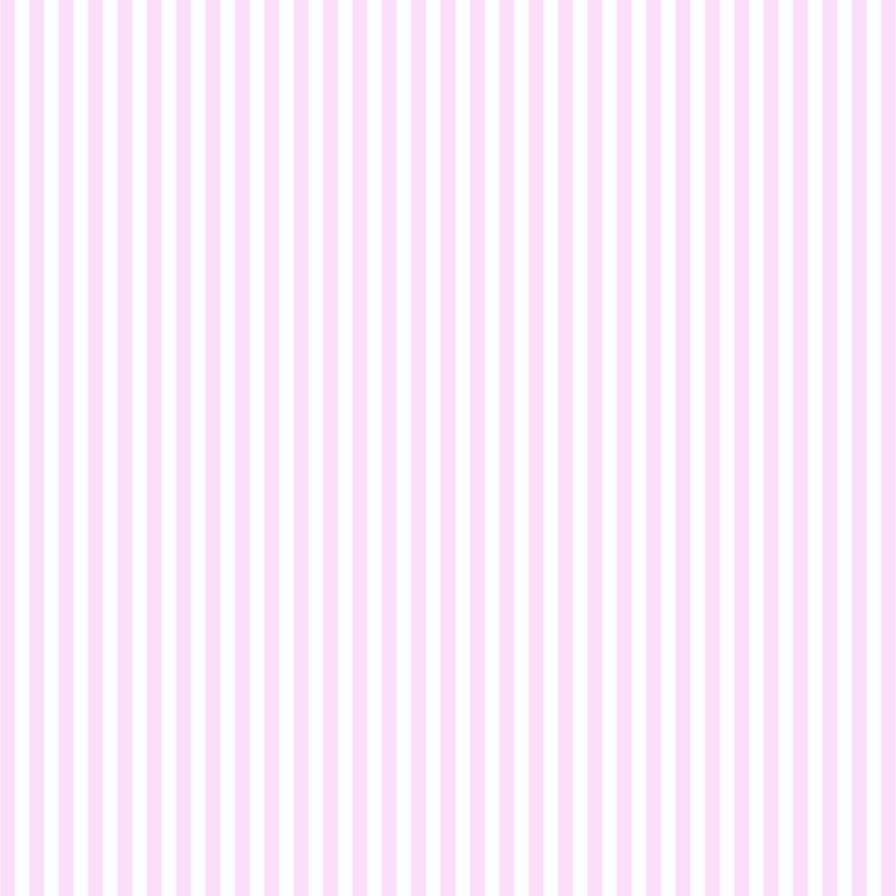
A three.js fragment shader for this pattern:

```glsl
// Narrow vertical candy stripes, pale pink and white, with faintly tinted margins.
varying vec2 vUv;

const float BAR_COUNT = 61.0;       // pink and white bars across, pink at both ends
const float EDGE_SOFTNESS = 0.10;   // half width of the blend, in bar widths
const float MARGIN_WIDTH = 0.22;    // tinted margin inside each bar, in bar widths
const float MARGIN_SOFTNESS = 0.05;

const vec3 PINK_CORE = vec3(0.99, 0.87, 0.98);
const vec3 PINK_MARGIN = vec3(0.97, 0.88, 0.96);
const vec3 WHITE_CORE = vec3(0.99, 1.00, 1.00);
const vec3 WHITE_MARGIN = vec3(1.00, 0.98, 1.00);

// Signed distance to the nearest bar edge: positive in pink, negative in white.
float barDistance(float x) {
  return 0.5 - abs(mod(x + 0.5, 2.0) - 1.0);
}

void main() {
  float edge = barDistance(vUv.x * BAR_COUNT);

  // Tint fades from the margin to the middle of each bar.
  float core = smoothstep(MARGIN_WIDTH - MARGIN_SOFTNESS,
                          MARGIN_WIDTH + MARGIN_SOFTNESS, abs(edge));
  vec3 pink = mix(PINK_MARGIN, PINK_CORE, core);
  vec3 white = mix(WHITE_MARGIN, WHITE_CORE, core);

  // Soft boundary between neighbouring bars.
  float pinkMask = smoothstep(-EDGE_SOFTNESS, EDGE_SOFTNESS, edge);
  gl_FragColor = vec4(mix(white, pink, pinkMask), 1.0);
}
```
